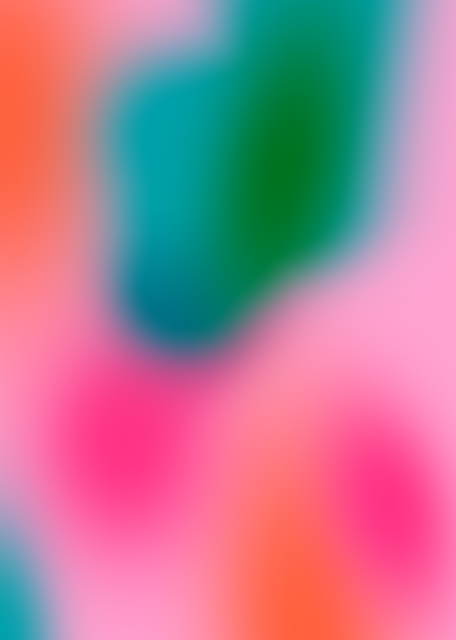
This background is drawn by a WebGL 2 fragment shader. Its source:

```glsl
#version 300 es
precision highp float;
// Soft blurred colour field: a teal and green form glowing over pink and orange haze.

uniform vec2 u_resolution;
out vec4 fragColor;

// Palette
const vec3 PINK     = vec3(1.00, 0.64, 0.82);
const vec3 HOT_PINK = vec3(1.00, 0.20, 0.52);
const vec3 ORANGE   = vec3(1.00, 0.38, 0.24);
const vec3 TEAL     = vec3(0.00, 0.63, 0.67);
const vec3 BLUE     = vec3(0.00, 0.43, 0.53);
const vec3 GREEN    = vec3(0.00, 0.45, 0.13);

// Tuning, in units of the canvas width
const float CANVAS_HEIGHT = 1.4066;
const float HAZE_POWER    = 2.3;   // higher gives flatter cores
const float GLOW_POWER    = 1.7;
const float GLOW_LOW      = 0.09;  // glow width under the form
const float GLOW_HIGH     = 0.12;  // glow width around its upper part
const float JOIN          = 0.04;  // rounding where limbs meet
const float LIMB          = 0.083; // radius of the linking limbs

// Elliptical haze, 1 at the centre; its local x axis lies at the given angle
float haze(vec2 p, vec2 centre, vec2 radii, float angle) {
    float c = cos(angle), s = sin(angle);
    vec2 q = mat2(c, -s, s, c) * (p - centre) / radii;
    return exp(-pow(length(q), HAZE_POWER));
}

float capsule(vec2 p, vec2 a, vec2 b, float radius) {
    vec2 pa = p - a, ba = b - a;
    float h = clamp(dot(pa, ba) / dot(ba, ba), 0.0, 1.0);
    return length(pa - ba * h) - radius;
}

float smoothMin(float a, float b) {
    float h = max(JOIN - abs(a - b), 0.0) / JOIN;
    return min(a, b) - h * h * JOIN * 0.25;
}

// Distance to the form: a tall slanted limb linked to a shorter upright one
float formDistance(vec2 p) {
    vec2 top = vec2(0.408, 1.106), foot = vec2(0.408, 0.778);
    float d = capsule(p, vec2(0.696, 1.461), vec2(0.626, 0.989), 0.112);
    d = smoothMin(d, capsule(p, top, foot, 0.068));
    d = smoothMin(d, capsule(p, foot, vec2(0.623, 0.982), LIMB));
    return smoothMin(d, capsule(p, top, vec2(0.632, 1.196), LIMB));
}

// Warm haze with a cool lower left corner
vec3 background(vec2 p) {
    vec3 col = PINK;
    col = mix(col, ORANGE, haze(p, vec2(0.0, 1.15), vec2(0.24, 0.45), 0.0));
    col = mix(col, ORANGE, haze(p, vec2(0.67, 0.0), vec2(0.20, 0.50), 0.12));
    col = mix(col, HOT_PINK, 0.65 * haze(p, vec2(0.43, 0.61), vec2(0.24, 0.10), 0.65));
    col = mix(col, HOT_PINK, haze(p, vec2(0.275, 0.436), vec2(0.20, 0.26), 0.0));
    col = mix(col, HOT_PINK, haze(p, vec2(0.852, 0.295), vec2(0.14, 0.24), 0.30));
    return mix(col, TEAL, haze(p, vec2(0.0), vec2(0.12, 0.27), 0.10));
}

// Teal sinking to blue at the foot, with a green core
vec3 formColour(vec2 p) {
    float foot = (1.0 - smoothstep(0.66, 0.98, p.y)) * (1.0 - smoothstep(0.40, 0.75, p.x));
    vec3 col = mix(TEAL, BLUE, foot);
    return mix(col, GREEN, haze(p, vec2(0.62, 1.03), vec2(0.15, 0.36), -0.20));
}

void main() {
    vec2 p = gl_FragCoord.xy / u_resolution * vec2(1.0, CANVAS_HEIGHT);

    // The form is solid inside and fades away outside its outline
    float outside = max(formDistance(p), 0.0);
    float width = mix(GLOW_LOW, GLOW_HIGH, smoothstep(0.70, 1.00, p.y));
    float cover = exp(-pow(outside / width, GLOW_POWER));

    fragColor = vec4(mix(background(p), formColour(p), cover), 1.0);
}
```
